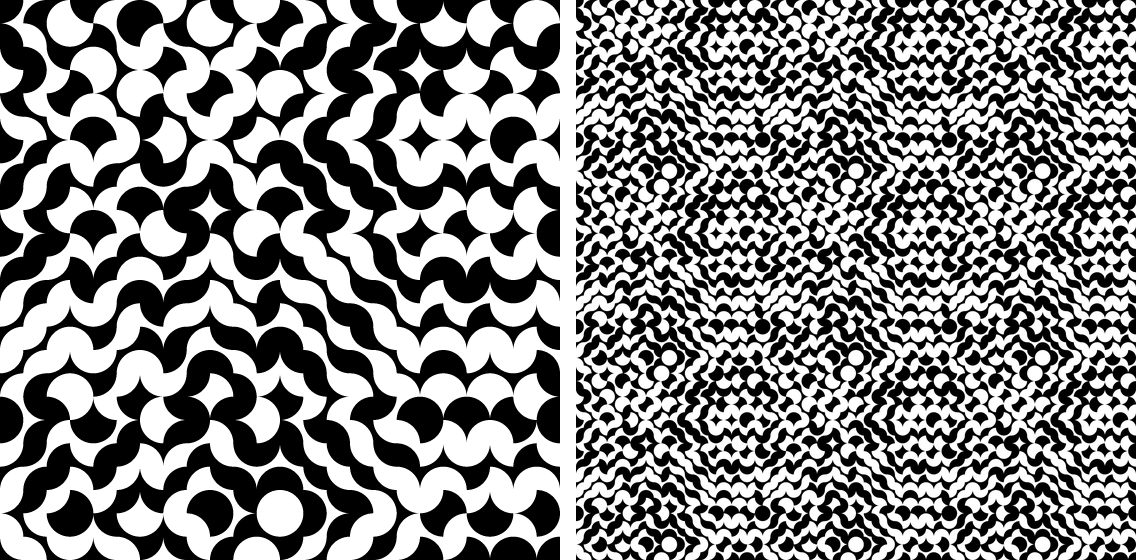
Left, the tile; right, the same tile 3 across and 3 down.
Reproduce this pattern procedurally as a WebGL 2 fragment shader.

```glsl
#version 300 es
precision highp float;
precision highp int;
// Black and white quarter-disc tiling on a 24 by 24 grid of square cells.
// Edge colours alternate along every row and column, with a random phase, so
// neighbours always join; each cell then rounds either its black or white corner.

uniform vec2 u_resolution;
out vec4 fragColor;

const int CELLS = 24; // even, so the alternating edges wrap

// Integer hash giving one random bit
int randomBit(ivec2 key, uint salt) {
    uint h = uint(key.x) * 73856u + uint(key.y) * 19349u + salt * 83492u;
    h = (h ^ (h >> 16)) * 0x7feb352du;
    h = (h ^ (h >> 15)) * 0x846ca68bu;
    return int((h ^ (h >> 16)) & 1u);
}

// 0 for black, 1 for white, at a point in cell units
float tileColour(vec2 point) {
    ivec2 cell = ivec2(mod(floor(point), float(CELLS)));
    vec2 local = fract(point);

    // Colours of the left and bottom edges; the opposite edges are inverted
    int leftEdge = (cell.x + randomBit(ivec2(cell.y, 5), 1u)) & 1;
    int bottomEdge = (cell.y + randomBit(ivec2(cell.x, 9), 2u)) & 1;

    // The disc sits on the corner where both edges share its colour
    int discColour = randomBit(cell, 3u);
    vec2 corner = vec2(leftEdge == discColour ? 0.0 : 1.0,
                       bottomEdge == discColour ? 0.0 : 1.0);
    bool inside = distance(local, corner) < 1.0;
    return float(inside ? discColour : 1 - discColour);
}

void main() {
    // Average a 4 by 4 grid of samples to keep arcs and thin cusps smooth
    float white = 0.0;
    for (int i = 0; i < 16; i++) {
        vec2 offset = (vec2(i % 4, i / 4) + 0.5) / 4.0 - 0.5;
        vec2 uv = (gl_FragCoord.xy + offset) / u_resolution;
        white += tileColour(uv * float(CELLS)) / 16.0;
    }
    fragColor = vec4(vec3(white), 1.0);
}
```
